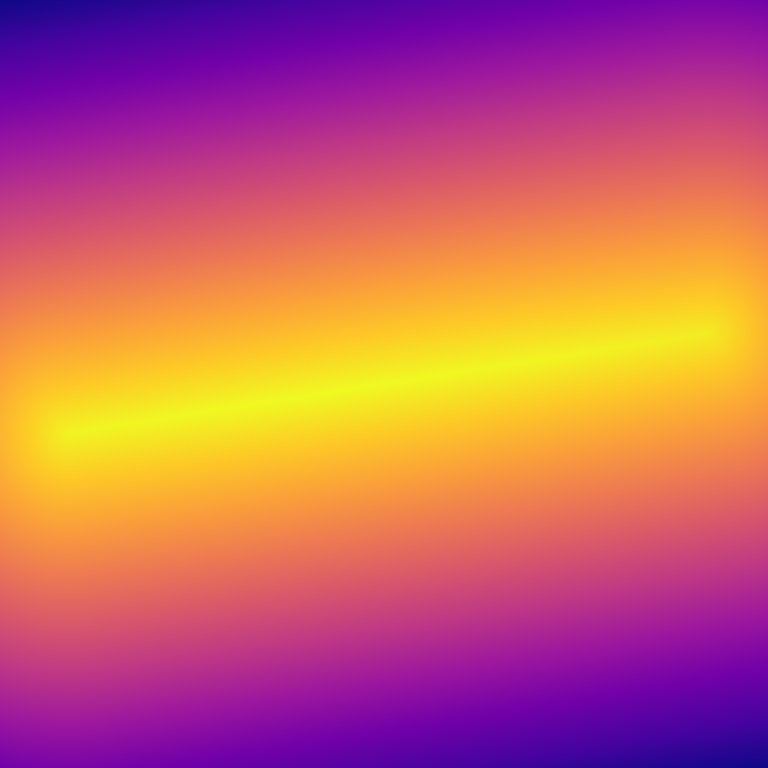
Give the GLSL for this background, as a WebGL 1 fragment shader.

```glsl
precision highp float;

// A glowing slanted bar of light: the distance to a line segment is turned
// into a heat value, which falls off linearly and is coloured through a
// ramp from deep blue over violet and orange to bright yellow.

uniform vec2 u_resolution;

#define BAR_START vec2(0.090, 0.436)
#define BAR_END vec2(0.922, 0.566)
#define GLOW_REACH 0.573
#define HOT_SPOT 0.38
#define END_DIMMING 0.08

// Ramp of ten evenly spaced colours, heat in 0..1
vec3 heatColor(float heat) {
  float s = clamp(heat, 0.0, 1.0) * 9.0;
  vec3 color = vec3(0.051, 0.031, 0.529);
  color = mix(color, vec3(0.275, 0.012, 0.624), clamp(s, 0.0, 1.0));
  color = mix(color, vec3(0.447, 0.004, 0.659), clamp(s - 1.0, 0.0, 1.0));
  color = mix(color, vec3(0.612, 0.090, 0.620), clamp(s - 2.0, 0.0, 1.0));
  color = mix(color, vec3(0.741, 0.216, 0.525), clamp(s - 3.0, 0.0, 1.0));
  color = mix(color, vec3(0.847, 0.341, 0.420), clamp(s - 4.0, 0.0, 1.0));
  color = mix(color, vec3(0.929, 0.475, 0.325), clamp(s - 5.0, 0.0, 1.0));
  color = mix(color, vec3(0.984, 0.624, 0.227), clamp(s - 6.0, 0.0, 1.0));
  color = mix(color, vec3(0.992, 0.792, 0.149), clamp(s - 7.0, 0.0, 1.0));
  return mix(color, vec3(0.941, 0.976, 0.129), clamp(s - 8.0, 0.0, 1.0));
}

void main() {
  vec2 p = gl_FragCoord.xy / u_resolution;

  // Nearest point on the bar, as a fraction of its length
  vec2 bar = BAR_END - BAR_START;
  vec2 fromStart = p - BAR_START;
  float along = clamp(dot(fromStart, bar) / dot(bar, bar), 0.0, 1.0);
  float dist = length(fromStart - bar * along);

  // Linear falloff, slightly weaker away from the hot spot
  float offset = along - HOT_SPOT;
  float heat = (1.0 - dist / GLOW_REACH) * (1.0 - END_DIMMING * offset * offset);

  gl_FragColor = vec4(heatColor(heat), 1.0);
}
```
